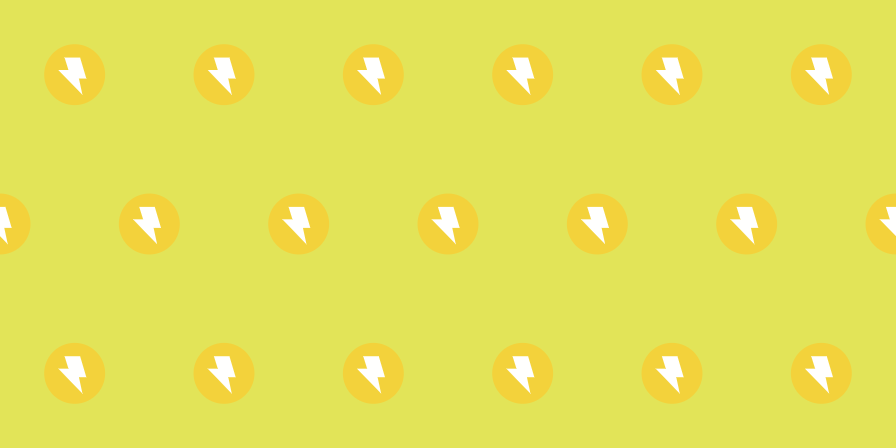
This pattern is drawn by a Shadertoy shader. Its source:

```glsl
// Staggered rows of amber discs, each holding a white lightning bolt, on lime.
// The canvas is split into square cells, odd rows shift by half a cell, and
// the disc and bolt are drawn in each cell from signed distances.

const float ROWS = 3.0;            // cells down; a 2:1 canvas has six across
const float ROW_SHIFT = 0.5;       // offset of odd rows, in cells
const float DISC_RADIUS = 0.204;   // in cells
const vec3 LIME  = vec3(0.886, 0.894, 0.345);
const vec3 AMBER = vec3(0.953, 0.824, 0.231);
const vec3 WHITE = vec3(1.0, 1.0, 0.995);

// Bolt outline around the disc centre, in units of 1/192 cell
const float BOLT_SCALE = 1.0 / 192.0;
const int BOLT_CORNERS = 7;
const vec2 BOLT[BOLT_CORNERS] = vec2[](
    vec2(-13.0, 22.0), vec2(7.0, 22.0), vec2(15.0, -5.0), vec2(5.5, -5.0),
    vec2(10.0, -26.0), vec2(-21.0, 6.0), vec2(-8.0, 6.0));

// Signed distance to the bolt polygon, negative inside
float boltDistance(vec2 p) {
    p /= BOLT_SCALE;
    float nearest = 1e6;
    float side = 1.0;
    for (int i = 0; i < BOLT_CORNERS; i++) {
        vec2 a = BOLT[i];
        vec2 b = BOLT[(i + 1) % BOLT_CORNERS];
        vec2 edge = b - a;
        vec2 toP = p - a;
        float along = clamp(dot(toP, edge) / dot(edge, edge), 0.0, 1.0);
        nearest = min(nearest, length(toP - edge * along));
        // Flip the side at each edge crossed by a ray to the right
        if ((a.y > p.y) != (b.y > p.y) &&
            p.x < a.x + edge.x * (p.y - a.y) / edge.y) side = -side;
    }
    return side * nearest * BOLT_SCALE;
}

// Coverage of a shape, softened over one pixel
float coverage(float dist, float pixel) {
    return clamp(0.5 - dist / pixel, 0.0, 1.0);
}

void mainImage(out vec4 fragColor, in vec2 fragCoord) {
    float pixel = ROWS / iResolution.y;
    vec2 grid = fragCoord * pixel;

    // Stagger the rows, then centre the coordinates in each cell
    grid.x += ROW_SHIFT * mod(floor(grid.y), 2.0);
    vec2 cell = fract(grid) - 0.5;

    vec3 color = mix(LIME, AMBER, coverage(length(cell) - DISC_RADIUS, pixel));
    color = mix(color, WHITE, coverage(boltDistance(cell), pixel));
    fragColor = vec4(color, 1.0);
}
```
